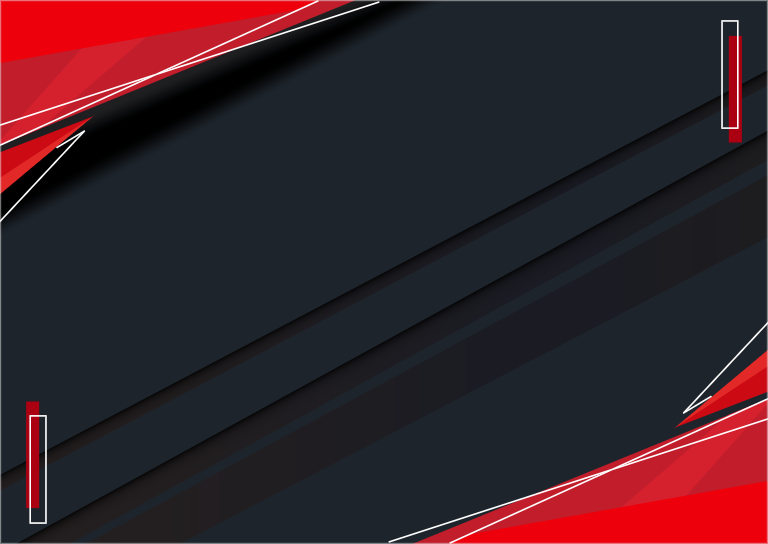
Reproduce this background procedurally as a WebGL 2 fragment shader.

```glsl
#version 300 es
precision highp float;
uniform vec2 u_resolution;
out vec4 fragColor;

// Signed distance to the line from a to b, positive beneath it (y runs down).
float below(vec2 p, vec2 a, vec2 b) {
  vec2 d = normalize(b - a);
  return d.x * (p.y - a.y) - d.y * (p.x - a.x);
}

float segment(vec2 p, vec2 a, vec2 b) {
  vec2 d = b - a;
  return length(p - a - d * clamp(dot(p - a, d) / dot(d, d), 0.0, 1.0));
}

float box(vec2 p, vec2 center, vec2 halfSize) {
  vec2 d = abs(p - center) - halfSize;
  return length(max(d, 0.0)) + min(max(d.x, d.y), 0.0);
}

// Coverage of a shape, smoothed over one pixel.
float fill(float d) {
  return clamp(0.5 - d * u_resolution.y, 0.0, 1.0);
}

float stroke(float d) {
  return fill(abs(d) - 0.0015);
}

// Flat diagonal band with a soft shadow under its upper edge.
vec3 band(vec3 col, vec3 tint, float top, float bottom, float shadow) {
  vec3 shaded = tint * (1.0 - shadow * exp(-max(top, 0.0) / 0.009));
  return mix(col, shaded, fill(max(-top, bottom)));
}

void main() {
  vec2 size = vec2(u_resolution.x / u_resolution.y, 1.0);
  vec2 p = gl_FragCoord.xy / u_resolution.y;
  p.y = 1.0 - p.y;
  float right = size.x;

  // Slate ground and diagonal bands, warm at left and cool past the middle
  vec3 col = vec3(0.115, 0.142, 0.17);
  vec3 tint = mix(vec3(0.14, 0.122, 0.125), vec3(0.104, 0.108, 0.138), smoothstep(0.1, 1.05, p.x));
  tint = mix(tint, vec3(0.113, 0.111, 0.123), smoothstep(1.05, 1.4, p.x));
  col = band(col, tint, below(p, vec2(0.0, 0.873), vec2(right, 0.129)),
             below(p, vec2(0.0, 0.902), vec2(right, 0.157)), 0.85);
  col = band(col, tint, below(p, vec2(0.0, 1.016), vec2(right, 0.24)),
             below(p, vec2(0.0, 1.07), vec2(right, 0.294)), 0.85);
  col = band(col, tint, below(p, vec2(0.0, 1.085), vec2(right, 0.322)),
             below(p, vec2(0.0, 1.172), vec2(right, 0.436)), 0.0);

  // Black blurred shadow of the upper left corner
  float lower = below(p, vec2(0.0, 0.41), vec2(0.76, 0.008));
  float upper = below(p, vec2(0.0, 0.304), vec2(0.7, 0.003));
  col = mix(col, vec3(0.12, 0.122, 0.13), fill(upper));
  col *= 1.0 - smoothstep(0.026, -0.022, lower) * smoothstep(-0.022, 0.018, upper);

  // Corners and bars repeat under a half turn about the center
  vec2 q = p.x > 0.5 * size.x ? size - p : p;

  // Dark gap between the wedge and the spike
  float wedge = below(q, vec2(0.0, 0.267), vec2(0.654, 0.0));
  vec2 tip = vec2(0.171, 0.214);
  float spikeTop = below(q, vec2(0.0, 0.28), tip);
  float spikeBottom = below(q, vec2(0.0, 0.357), tip);

  // Crimson wedge, lighter slanted stripe and bright red corner
  col = mix(col, vec3(0.755, 0.115, 0.17), fill(wedge));
  float stripe = max(below(q, vec2(0.074, 0.236), vec2(0.269, 0.068)),
                     -below(q, vec2(0.033, 0.221), vec2(0.151, 0.088)));
  col = mix(col, vec3(0.835, 0.125, 0.18), fill(max(stripe, wedge)));
  float corner = below(q, vec2(0.0, 0.116), vec2(0.547, 0.018));
  col = mix(col, vec3(0.93, 0.0, 0.045),
            fill(max(corner, below(q, vec2(0.0, 0.267), vec2(0.584, 0.002)))));

  // Two-toned spike
  vec3 spikeColor = mix(vec3(0.8, 0.04, 0.08), vec3(0.885, 0.16, 0.155),
                        fill(-below(q, vec2(0.0, 0.327), tip)));
  col = mix(col, spikeColor, fill(max(-spikeTop, spikeBottom)));

  // Upright bar
  col = mix(col, vec3(0.665, 0.0, 0.065), fill(box(q, vec2(0.06, 0.836), vec2(0.012, 0.098))));

  // White outlines
  float line = stroke(segment(q, vec2(0.0, 0.23), vec2(0.696, 0.004)));
  line = max(line, stroke(segment(q, vec2(0.0, 0.267), vec2(0.584, 0.002))));
  line = max(line, stroke(segment(q, vec2(0.0, 0.407), vec2(0.155, 0.241))));
  line = max(line, stroke(segment(q, vec2(0.155, 0.241), vec2(0.105, 0.271))));
  line = max(line, stroke(box(q, vec2(0.07, 0.863), vec2(0.0145, 0.0985))));
  col = mix(col, vec3(1.0), line);

  // Pale hairline frame
  vec2 edge = min(p, size - p);
  col = mix(col, vec3(0.9), 0.5 * fill(min(edge.x, edge.y) - 0.0022));

  fragColor = vec4(col, 1.0);
}
```
